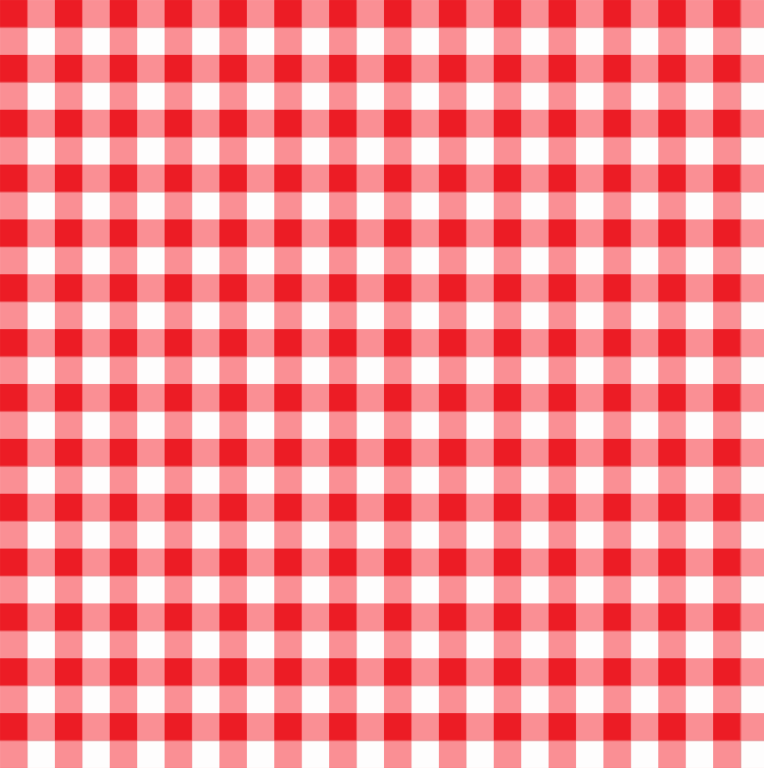
Write a Shadertoy shader that draws this pattern.

```glsl
// Red and white gingham cloth: two sets of half-period bands cross at right angles.
// One band gives pink, two give red, none gives white. Thin dull seams trail each band,
// their strength drifting from band to band through layered sines.
#define REPEATS 14.0
#define BAND_WIDTH 0.5
#define EDGE_SOFTNESS 0.012
#define SEAM_WIDTH 0.028
#define ROW_SEAM 0.75
#define COLUMN_SEAM 0.35
#define WHITE vec3(0.995, 0.993, 0.992)
#define PINK vec3(0.98, 0.56, 0.58)
#define RED vec3(0.925, 0.11, 0.145)
#define DULL_PINK vec3(0.90, 0.58, 0.59)
#define DEEP_PINK vec3(0.93, 0.32, 0.34)

// Coverage of a band that fills the first part of each period.
float bandCoverage(float position, float blur) {
    float fromCentre = abs(fract(position - 0.5 * BAND_WIDTH + 0.5) - 0.5);
    return 1.0 - smoothstep(-blur, blur, fromCentre - 0.5 * BAND_WIDTH);
}

// Coverage of the thin seam along the trailing edge of each band.
float seamCoverage(float position, float blur) {
    float fromEdge = abs(fract(position - BAND_WIDTH + 0.5) - 0.5);
    float halfWidth = 0.5 * SEAM_WIDTH;
    return 1.0 - smoothstep(halfWidth - blur, halfWidth + blur, fromEdge);
}

// Slow, irregular change of strength between bands, from 0 to 1.
float bandVariation(float index) {
    return 0.5 + 0.3 * sin(index * 2.4 + 0.7) + 0.2 * sin(index * 5.3 + 1.9);
}

void mainImage(out vec4 fragColor, in vec2 fragCoord) {
    // Square cells counted from the upper left corner.
    vec2 cell = vec2(fragCoord.x, iResolution.y - fragCoord.y) * REPEATS / iResolution.y;
    float pixel = REPEATS / iResolution.y;
    float blur = max(EDGE_SOFTNESS, 0.6 * pixel);

    // Weave the two sets of bands.
    float column = bandCoverage(cell.x, blur);
    float row = bandCoverage(cell.y, blur);
    vec3 color = mix(mix(WHITE, PINK, column), mix(PINK, RED, column), row);

    // Lay the seams, deeper where they cross the other band.
    float rowStrength = ROW_SEAM * mix(0.6, 1.0, bandVariation(floor(cell.y)));
    float columnStrength = COLUMN_SEAM * bandVariation(floor(cell.x));
    columnStrength = mix(columnStrength, 0.9, step(REPEATS - 1.0, cell.x));
    color = mix(color, mix(DULL_PINK, DEEP_PINK, column),
                rowStrength * seamCoverage(cell.y, blur));
    color = mix(color, mix(DULL_PINK, DEEP_PINK, row),
                columnStrength * seamCoverage(cell.x, blur));

    fragColor = vec4(color, 1.0);
}
```
